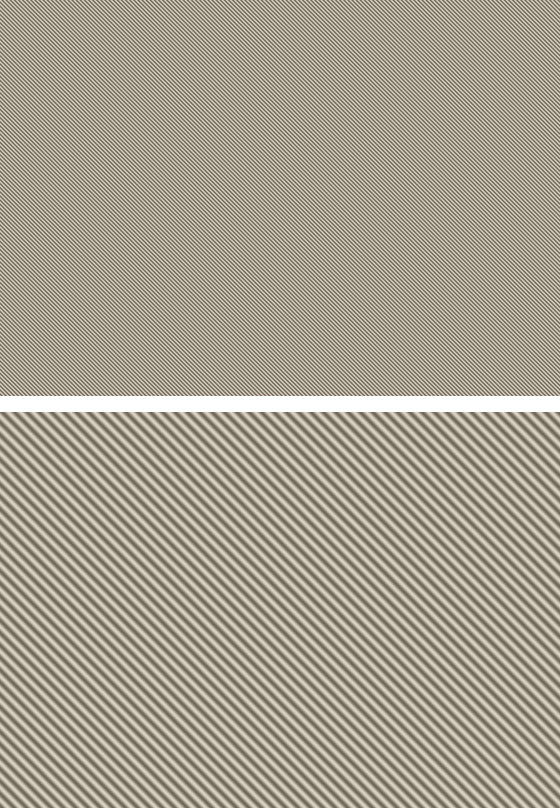
Top, the full canvas; bottom, a detail of the centre.
Write a Shadertoy shader that draws this pattern.

```glsl
// Fine twill of soft taupe and cream ribs falling from upper left to lower right.
// A weave phase counts repeats across and up the canvas; a cosine of that phase
// rounds each rib, blending smoothly from shaded groove to lit crest.

const float TAU = 6.2831853;

// Height of the rounded rib: 0 in the groove, 1 on the crest.
float ribHeight(float phase) {
    return 0.5 + 0.5 * cos(TAU * fract(phase));
}

void mainImage(out vec4 fragColor, in vec2 fragCoord) {
    // Canvas units: each axis runs from 0 to 1.
    vec2 uv = fragCoord / iResolution.xy;

    // 136 repeats across and 96 up give ribs at close to 45 degrees.
    vec2 repeats = uv * vec2(136.0, 96.0);

    // Equal phase runs down to the right, one rib per repeat.
    float rib = ribHeight(repeats.x + repeats.y);

    // Shaded groove to lit crest.
    vec3 groove = vec3(0.432, 0.402, 0.342);
    vec3 crest = vec3(0.857, 0.827, 0.767);
    fragColor = vec4(mix(groove, crest, rib), 1.0);
}
```
